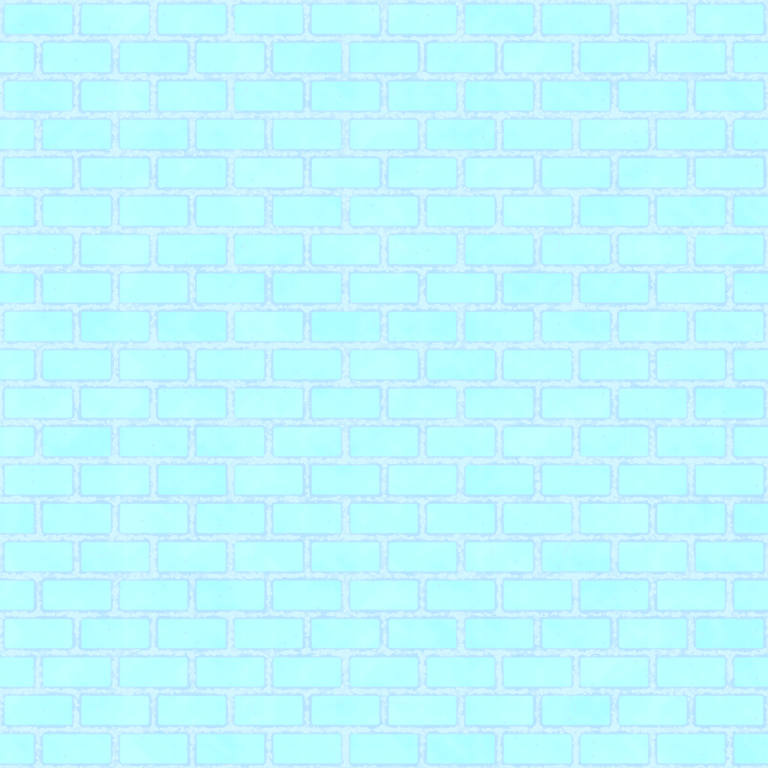
This pattern is drawn by a Shadertoy shader. Its source:

```glsl
const vec2 BRICKS = vec2(10.0, 20.0);   // bricks across, courses down
const vec2 HALF_FACE = vec2(0.882, 0.382); // in course heights
const float CORNER = 0.075;
const float TAU = 6.2831853;

const vec3 FACE = vec3(0.725, 1.0, 1.0);
const vec3 FACE_DEEP = vec3(0.685, 0.995, 1.0);
const vec3 FACE_PALE = vec3(0.765, 1.0, 1.0);
const vec3 MORTAR = vec3(0.825, 0.965, 1.0);
const vec3 MORTAR_DUSK = vec3(0.775, 0.925, 1.0);
const vec3 RIM = vec3(0.715, 0.895, 1.0);

vec2 hash2(vec2 p) {
    vec3 q = fract(p.xyx * vec3(0.1031, 0.1030, 0.0973));
    q += dot(q, q.yzx + 33.33);
    return fract((q.xx + q.yz) * q.zy);
}

// Wrapping cellular noise: nearest distance, second distance, cell value
vec3 cellular(vec2 uv, vec2 period, float seed) {
    vec2 p = uv * period;
    vec2 cell = floor(p);
    vec3 best = vec3(8.0, 8.0, 0.0);
    for (int j = -1; j <= 1; j++) {
        for (int i = -1; i <= 1; i++) {
            vec2 c = cell + vec2(i, j);
            vec2 h = hash2(mod(c, period) + seed);
            float d = length(c + h - p);
            if (d < best.x) best = vec3(d, best.x, h.x);
            else best.y = min(best.y, d);
        }
    }
    return best;
}

// Layered sines with whole frequencies, about -1 to 1
float waves(vec2 uv, float frequency, float phase) {
    float sum = 0.0, gain = 0.5;
    for (int i = 0; i < 4; i++) {
        vec2 a = TAU * frequency * uv + phase;
        sum += gain * sin(a.x + 1.7 * sin(a.y + phase)) * cos(a.y + 1.3 * sin(a.x));
        frequency *= 2.0;
        phase += 2.3;
        gain *= 0.6;
    }
    return sum;
}

float roundedBox(vec2 p, vec2 halfSize, float radius) {
    vec2 q = abs(p) - halfSize + radius;
    return length(max(q, 0.0)) + min(max(q.x, q.y), 0.0) - radius;
}

vec3 faceColour(vec2 uv, vec2 id, float soften) {
    float tint = hash2(id + 17.0).x - 0.5;
    float mottle = 0.6 * waves(uv, 3.0, 0.4) + 0.35 * waves(uv, 13.0, 2.0) + 0.5 * tint;
    vec3 col = mix(FACE, FACE_DEEP, smoothstep(0.0, 0.6, mottle));
    col = mix(col, FACE_PALE, smoothstep(0.0, 0.6, -mottle));

    // Sparse hairline cracks
    vec2 bent = uv + 0.006 * vec2(waves(uv, 9.0, 1.0), waves(uv, 9.0, 4.0));
    vec3 web = cellular(bent, vec2(15.0), 5.0);
    float crack = 1.0 - smoothstep(0.008, 0.02 + soften, web.y - web.x);
    col = mix(col, MORTAR_DUSK, 0.3 * crack * smoothstep(0.22, 0.5, waves(uv, 5.0, 3.1)));

    // Tiny pits
    vec3 pit = cellular(uv, vec2(70.0), 41.0);
    float speck = (1.0 - smoothstep(0.06, 0.2, pit.x)) * step(0.96, pit.z);
    return mix(col, RIM, 0.4 * speck);
}

vec3 mortarColour(vec2 uv, vec3 grain) {
    float dusk = 0.65 * grain.z + 0.35 * waves(uv, 11.0, 5.0);
    vec3 col = mix(MORTAR, MORTAR_DUSK, smoothstep(0.25, 0.8, dusk));
    return col + 0.018 * (0.5 - grain.x);
}

void mainImage(out vec4 fragColor, in vec2 fragCoord) {
    vec2 uv = fragCoord / iResolution.xy;
    float pixel = BRICKS.y / iResolution.y;
    vec3 grain = cellular(uv, vec2(230.0), 3.0);

    // Running bond: alternate courses shift by half a brick
    vec2 p = uv * BRICKS;
    float course = floor(p.y);
    p.x += 0.5 * mod(course + 1.0, 2.0);
    vec2 id = vec2(mod(floor(p.x), BRICKS.x), course);
    vec2 local = (fract(p) - 0.5) * vec2(2.0, 1.0);

    float wobble = 0.009 * waves(uv, 31.0, 0.7);
    float d = roundedBox(local, HALF_FACE, CORNER) + wobble;

    // Blue rim, clean inside and crumbled outside
    float patches = waves(uv, 7.0, 1.9) + 0.5 * waves(uv, 37.0, 4.2);
    float reach = 0.058 + 0.055 * (grain.z - 0.5) + 0.03 * patches;
    float rim = 1.0 - smoothstep(reach - 0.02, reach + 0.02 + 0.3 * pixel, d);
    float strength = clamp(0.86 + 0.25 * patches, 0.55, 1.0);

    vec3 col = mix(mortarColour(uv, grain), RIM, rim * strength);
    float face = 1.0 - smoothstep(-0.016 - 0.5 * pixel, 0.006 + 0.5 * pixel, d);
    col = mix(col, faceColour(uv, id, 0.5 * pixel), face);
    fragColor = vec4(clamp(col, 0.0, 1.0), 1.0);
}
```
